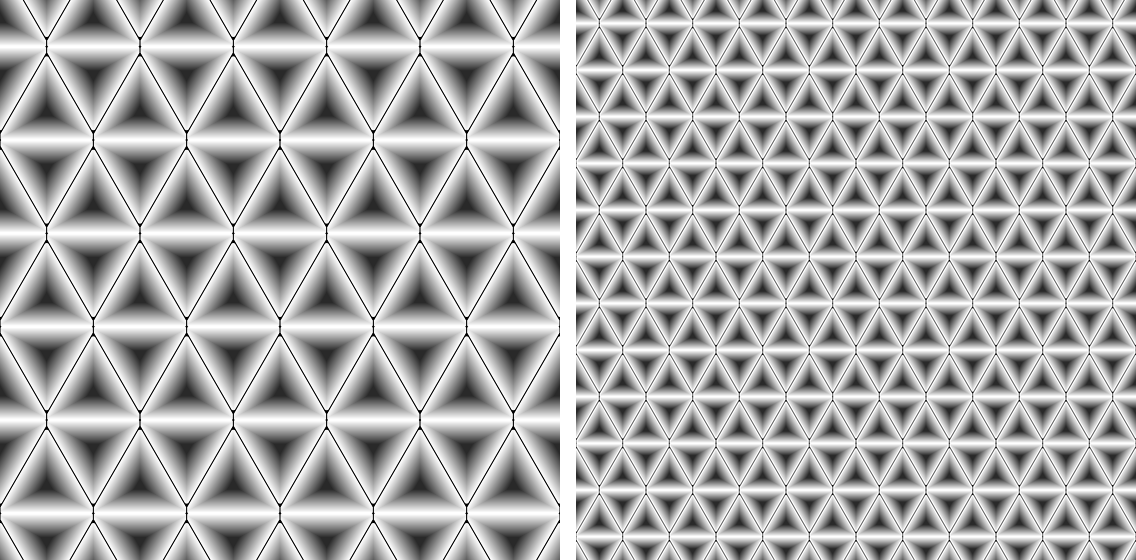
Left, the tile; right, the same tile 2 across and 2 down.
This pattern is drawn by a three.js fragment shader. Its source:

```glsl
varying vec2 vUv;

const float REPEATS = 6.0;
const float SQRT3 = 1.7320508;
const float APEX = 0.5 + SQRT3 * 0.25;  // tip of the 60 degree sides, row height 1

// Fold the plane into one half tile: x from its axis, y up from its base
vec2 foldToTile(vec2 p) {
  float row = floor(p.y);
  float x = p.x + 0.5 * mod(row, 2.0);
  return vec2(abs(fract(x + 0.5) - 0.5), p.y - row);
}

// Distance to the slanted side, positive inside the tile
float slantDistance(vec2 q) {
  return (APEX - q.y) * 0.5 - q.x * SQRT3 * 0.5;
}

// Distance to the outline with rounded corners; the base stays open
float outlineDistance(vec2 q, float slant, float radius, float baseOffset) {
  float side = min(slant, 0.5 - q.x);
  vec2 inset = max(radius - vec2(side, q.y + baseOffset), 0.0);
  float d = radius - length(inset);
  vec2 tip = q - vec2(0.0, APEX - 2.0 * radius);
  return q.x < SQRT3 * tip.y ? radius - length(tip) : d;
}

// White at the edges, falling to a flat dark centre
float facetShade(float baseDist, float slant) {
  float depth = min(baseDist / 0.29, slant / 0.32);
  return clamp(1.03 - 0.98 * depth, 0.16, 1.0);
}

void main() {
  vec2 q = foldToTile(vUv * REPEATS - 0.5);

  // Beyond the slanted side lies the inverted tile
  float slant = slantDistance(q);
  if (slant < 0.0) {
    q = vec2(0.5 - q.x, 1.0 - q.y);
    slant = slantDistance(q);
  }

  float shade = facetShade(q.y, slant);
  float outline = outlineDistance(q, slant, 0.031, 0.012);
  shade *= smoothstep(0.0, 0.012, outline);
  gl_FragColor = vec4(vec3(shade), 1.0);
}
```
